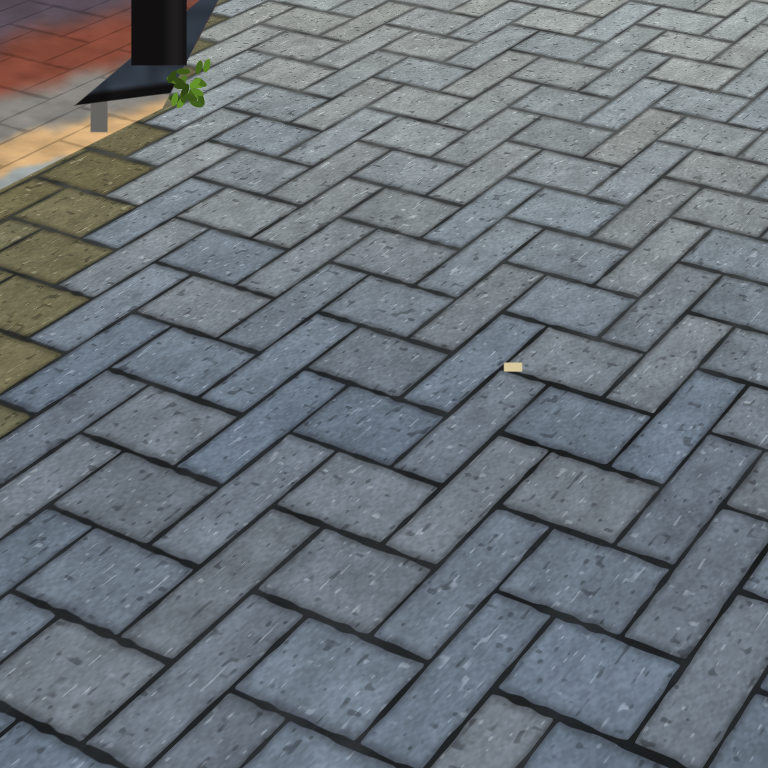
Give the GLSL for this texture, as a Shadertoy shader.

```glsl
// Grey-blue herringbone paving seen in perspective, with an olive brick border,
// a strip of street and a dark post at the upper left. A ground projection gives
// plane coordinates; each cell finds its 2:1 brick, then a rounded box and noise.

// Projection: vanishing point, depth rate and scale of the ground plane
const vec2  VANISH      = vec2(0.6836, 1.758);
const float DEPTH_RATE  = 0.757;
const float DEPTH_CELLS = 29.67;
const float ACROSS      = 14.66;
const float ACROSS_0    = 4.496;

// Bricks, in cells (a brick is 2 by 1 cells)
const float JOINT_HALF   = 0.034;
const float CORNER       = 0.07;
const float EDGE_WOBBLE  = 0.035;
const float TINT_RANGE   = 0.10;
const float BORDER_LIMIT = -5.5;   // diagonal beyond which bricks are olive

// Colours
const vec3 STONE_NEAR = vec3(0.425, 0.467, 0.515);
const vec3 STONE_FAR  = vec3(0.610, 0.638, 0.635);
const vec3 OLIVE      = vec3(0.440, 0.425, 0.325);
const vec3 JOINT_NEAR = vec3(0.110, 0.120, 0.125);
const vec3 JOINT_FAR  = vec3(0.300, 0.310, 0.300);
const vec3 SUNLIT     = vec3(0.830, 0.680, 0.490);
const vec3 PAVER      = vec3(0.530, 0.520, 0.500);
const vec3 RED_BRICK  = vec3(0.520, 0.290, 0.230);
const vec3 SHADE      = vec3(0.340, 0.300, 0.340);
const vec3 IRON       = vec3(0.065, 0.060, 0.060);
const vec3 PLATE      = vec3(0.190, 0.220, 0.260);
const vec3 LEAF       = vec3(0.300, 0.440, 0.130);
const vec3 CHIP       = vec3(0.840, 0.780, 0.610);

float hash(vec2 p) { return fract(sin(dot(p, vec2(127.1, 311.7))) * 43758.5453); }

float noise(vec2 p) {
    vec2 i = floor(p), f = fract(p);
    f = f * f * (3.0 - 2.0 * f);
    return mix(mix(hash(i), hash(i + vec2(1, 0)), f.x),
               mix(hash(i + vec2(0, 1)), hash(i + vec2(1, 1)), f.x), f.y);
}

float fbm(vec2 p) {
    float sum = 0.0, amp = 0.5;
    for (int i = 0; i < 4; i++) {
        sum += amp * noise(p);
        p = mat2(1.6, 1.2, -1.2, 1.6) * p + 7.3;
        amp *= 0.5;
    }
    return sum;
}

float box(vec2 p, vec2 halfSize) {
    vec2 q = abs(p) - halfSize;
    return length(max(q, 0.0)) + min(max(q.x, q.y), 0.0);
}

// Signed distance to the line a-b, positive on its left
float leftOf(vec2 p, vec2 a, vec2 b) {
    vec2 e = normalize(b - a);
    return e.x * (p.y - a.y) - e.y * (p.x - a.x);
}

// Canvas point to ground cells
vec2 toGround(vec2 uv) {
    float d = (VANISH.y - uv.y) * DEPTH_RATE;
    float s = ACROSS * (uv.x - VANISH.x) / d + ACROSS_0;
    float t = DEPTH_CELLS * (1.0 / d - 1.0) - 0.5 * s;
    return 0.5 * vec2(s - t, s + t);
}

// Herringbone brick holding p: xy = lower corner, zw = size
vec4 herringbone(vec2 p) {
    vec2 c = floor(p);
    float k = mod(c.x + c.y, 4.0);
    if (k < 1.5) return vec4(c - vec2(step(0.5, k), 0), 2, 1);
    return vec4(c - vec2(0, step(2.5, k)), 1, 2);
}

void mainImage(out vec4 fragColor, in vec2 fragCoord) {
    vec2 uv = fragCoord / iResolution.xy;
    float px = 1.0 / iResolution.y;
    vec2 p = toGround(uv);
    float aa = 0.7 * max(length(dFdx(p)), length(dFdy(p)));
    float far = smoothstep(0.4, 1.05, uv.y + 0.06 * (uv.x - 0.5));

    // Brick shape and its joint
    vec4 brick = herringbone(p);
    vec2 center = brick.xy + 0.5 * brick.zw;
    float id = hash(brick.xy);
    float edge = box(p - center, 0.5 * brick.zw - CORNER) - CORNER
               + EDGE_WOBBLE * (noise(p * 5.0) - 0.5);
    float joint = smoothstep(-aa, aa, edge + JOINT_HALF);

    // Stone: tint per brick, mottling, grain, pits and pale scuffs
    bool border = center.x + center.y < BORDER_LIMIT;
    vec3 col = border ? OLIVE : mix(STONE_NEAR, STONE_FAR, far);
    col *= 1.0 + TINT_RANGE * (id - 0.5);
    col += 0.025 * (hash(brick.xy + 9.0) - 0.5) * vec3(1.0, 0.2, -1.0);
    col *= 0.86 + 0.28 * fbm(p * 3.0 + id * 20.0);
    col *= 0.92 + 0.16 * noise(p * 24.0);
    col *= 1.0 - 0.25 * smoothstep(0.80, 0.95, noise(p * 11.0 + 31.0));
    col += 0.13 * smoothstep(0.84, 0.97, noise(p * vec2(16.0, 9.0)));
    col *= 1.0 - 0.27 * smoothstep(-0.15, -0.02, edge);
    vec3 gap = mix(JOINT_NEAR, JOINT_FAR, far) * (0.7 + 0.6 * noise(p * 2.0));
    col = mix(col, gap, joint * (0.75 + 0.25 * noise(p * 1.3 + 4.0)));

    // Street beyond the border, in slanted bands
    float band = 1.0 - uv.y + 0.25 * uv.x + 0.012 * (noise(uv * 40.0) - 0.5);
    vec3 street = mix(SHADE, RED_BRICK, smoothstep(0.03, 0.08, band));
    street = mix(street, PAVER, smoothstep(0.11, 0.14, band));
    street = mix(street, SUNLIT, smoothstep(0.175, 0.195, band));
    street = mix(street, STONE_FAR, smoothstep(0.220, 0.235, band));
    street *= (0.85 + 0.3 * fbm(uv * vec2(30.0, 90.0))) * (1.0 - 0.2 * joint);
    float beyond = min(uv.y - 0.753 - 0.5 * uv.x,
                       leftOf(uv, vec2(0.222, 0.879), vec2(0.30, 1.03)));
    col = mix(col, street, smoothstep(-px, px, beyond));

    // Post on its foot and base plate
    float foot = box(uv - vec2(0.129, 0.85), vec2(0.011, 0.022));
    col = mix(col, PAVER * 0.75, smoothstep(px, -px, foot));
    float front = leftOf(uv, vec2(0.098, 0.863), vec2(0.222, 0.879));
    float plate = min(min(front, leftOf(uv, vec2(0.222, 0.879), vec2(0.30, 1.03))),
                      leftOf(uv, vec2(0.26, 1.0), vec2(0.098, 0.863)));
    vec3 metal = mix(IRON, PLATE, smoothstep(0.008, 0.018, front));
    col = mix(col, metal * (0.8 + 0.4 * noise(uv * 60.0)), smoothstep(-px, px, plate));
    float post = box(uv - vec2(0.207, 1.02), vec2(0.036, 0.105));
    vec3 iron = IRON + 0.06 * smoothstep(0.02, 0.0, abs(uv.x - 0.228));
    col = mix(col, iron, smoothstep(px, -px, post));

    // Tuft of leaves beside the plate
    for (float i = 0.0; i < 22.0; i++) {
        vec2 seed = vec2(i, 3.7);
        vec2 at = vec2(0.243, 0.887) + vec2(0.055, 0.06) * (vec2(hash(seed), hash(seed + 5.0)) - 0.5);
        float a = 6.2832 * hash(seed + 8.0);
        vec2 q = mat2(cos(a), sin(a), -sin(a), cos(a)) * (uv - at);
        float leaf = length(q * vec2(1.0, 2.2)) - 0.009;
        col = mix(col, LEAF * (0.6 + 0.7 * hash(seed + 2.0)), smoothstep(px, -px, leaf));
    }

    // One pale chip lying on the paving
    float chip = box(uv - vec2(0.668, 0.522), vec2(0.010, 0.004)) - 0.002;
    col = mix(col, CHIP, smoothstep(px, -px, chip));

    fragColor = vec4(clamp(col, 0.0, 1.0), 1.0);
}
```
